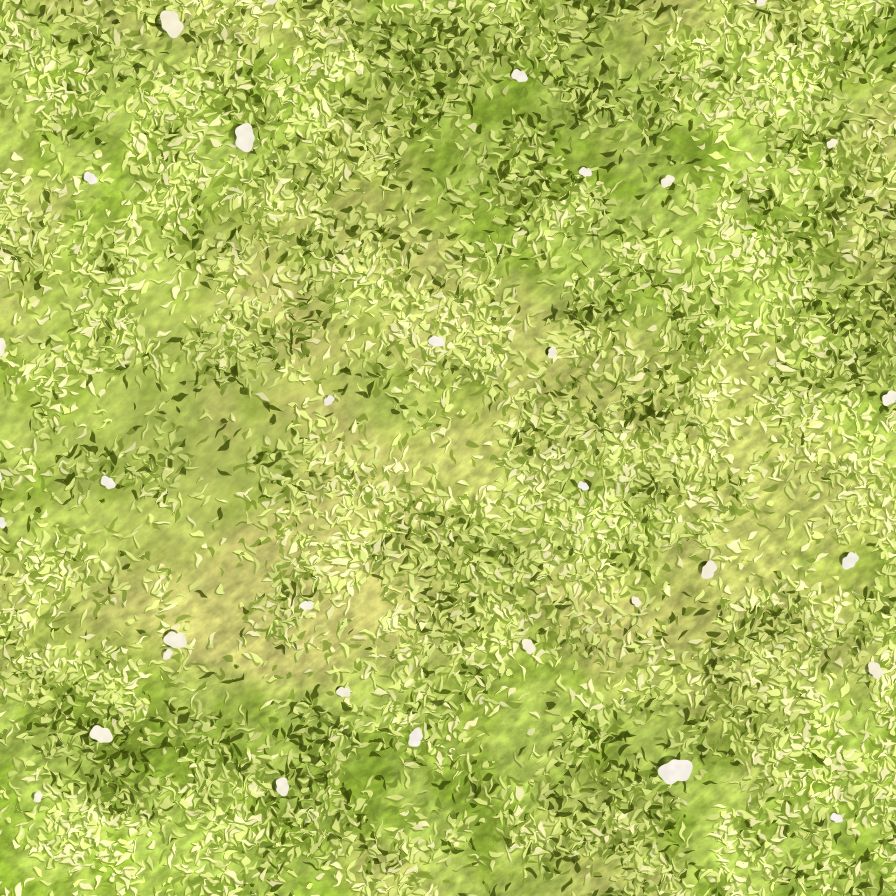
Reproduce this texture procedurally as a WebGL 2 fragment shader.

```glsl
#version 300 es
precision highp float;
// Sunlit lawn from above: ragged tangled blades, worn dry patches and pale pebbles.

uniform vec2 u_resolution;
out vec4 fragColor;

const vec3 GREEN  = vec3(0.70, 0.79, 0.35);
const vec3 LUSH   = vec3(0.57, 0.69, 0.22);
const vec3 STRAW  = vec3(0.78, 0.77, 0.44);
const vec3 SHADE  = vec3(0.51, 0.60, 0.20);
const vec3 DARK   = vec3(0.25, 0.31, 0.04);
const vec3 PALE   = vec3(0.90, 0.94, 0.54);
const vec3 BLEACH = vec3(0.99, 0.97, 0.72);
const vec3 STONE  = vec3(1.00, 0.98, 0.95);

const int   BLADE_LAYERS = 7;
const float BLADE_CELLS  = 62.0;
const float BLADE_LENGTH = 0.0080;   // half length
const float BLADE_WIDTH  = 0.0026;   // half width
const vec2  SHADOW_SHIFT = vec2(-0.0020, -0.0014);
const float RAGGEDNESS   = 0.0055;
const float STONE_CELLS  = 7.0;
const float STONE_CHANCE = 0.55;
const float SOFTNESS     = 0.0009;
const vec2  WORN_CENTRE  = vec2(0.24, 0.54);
const vec2  DRY_CENTRE   = vec2(0.34, 0.32);

float hash(vec2 p) {
    return fract(sin(dot(p, vec2(127.1, 311.7))) * 43758.5453);
}

vec2 hash2(vec2 p) {
    return vec2(hash(p), hash(p + 57.3));
}

float noise(vec2 p) {
    vec2 i = floor(p), f = fract(p);
    f = f * f * (3.0 - 2.0 * f);
    return mix(mix(hash(i), hash(i + vec2(1, 0)), f.x),
               mix(hash(i + vec2(0, 1)), hash(i + vec2(1, 1)), f.x), f.y);
}

float fbm(vec2 p) {
    float sum = 0.0, amp = 0.5;
    for (int i = 0; i < 4; i++) {
        sum += amp * noise(p);
        p = mat2(1.6, 1.2, -1.2, 1.6) * p + 7.7;
        amp *= 0.5;
    }
    return sum / 0.94;
}

float cover(float d) {
    float edge = max(SOFTNESS, 0.7 / u_resolution.y);
    return smoothstep(edge, -edge, d);
}

// Soft elliptical patch, broken up by noise
float patchMask(vec2 p, vec2 centre, vec2 size) {
    vec2 q = (p - centre) / size;
    return exp(-dot(q, q)) * (0.6 + 0.8 * fbm(p * 9.0));
}

// Tapered, bent sliver lying along the x axis
float bladeDistance(vec2 p, vec2 size, float bend) {
    float t = p.x / size.x;
    return max(abs(p.y + bend * size.y * t * t) - size.y * (1.0 - t * t), abs(p.x) - size.x);
}

// sun runs from 0 in deep turf to 1 on bleached tufts
vec3 drawBlades(vec3 col, vec2 p, float layer, float worn, float sun) {
    vec2 shift = layer * vec2(17.37, 9.73);
    vec2 grid = p * BLADE_CELLS + shift;
    for (int k = 0; k < 9; k++) {
        vec2 id = floor(grid) + vec2(k % 3 - 1, k / 3 - 1);
        vec2 seed = id + layer * 31.7;
        vec2 local = (grid - id - hash2(seed)) / BLADE_CELLS;
        float clump = fbm((id - shift) / BLADE_CELLS * 17.0);
        float density = clamp(0.62 + 2.6 * (clump - 0.5) - 0.5 * worn, 0.10, 0.95);
        if (hash(seed + 3.1) > density) continue;

        vec2 r = hash2(seed + 11.9);
        float angle = 0.8 + (r.x - 0.5) * 3.0;
        float c = cos(angle), s = sin(angle);
        mat2 turn = mat2(c, -s, s, c);
        vec2 size = vec2(BLADE_LENGTH, BLADE_WIDTH) * (0.45 + 0.85 * hash2(seed + 23.3));
        float bend = 2.6 * (r.y - 0.5);
        float kind = hash(seed + 41.5) + 0.5 * (0.5 - sun);
        vec3 tint = kind < 0.18 ? BLEACH : kind < 0.58 ? PALE : kind < 0.88 ? SHADE : DARK;
        tint *= 0.92 + 0.14 * hash(seed + 5.7);

        float shadow = cover(bladeDistance(turn * (local - SHADOW_SHIFT), size, bend));
        float blade = cover(bladeDistance(turn * local, size, bend));
        if (kind < 0.58) col = mix(col, mix(SHADE, DARK, 0.4 * r.y), 0.6 * shadow);
        col = mix(col, tint, (kind < 0.58 ? 0.95 : 0.8) * blade);
    }
    return col;
}

vec3 drawStones(vec3 col, vec2 p) {
    vec2 grid = p * STONE_CELLS;
    for (int k = 0; k < 9; k++) {
        vec2 id = floor(grid) + vec2(k % 3 - 1, k / 3 - 1);
        if (hash(id + 71.3) > STONE_CHANCE) continue;
        vec2 q = (grid - id - hash2(id + 13.7)) / STONE_CELLS;
        float radius = mix(0.006, 0.021, pow(hash(id + 29.1), 3.0));
        float phase = 6.28 * hash(id + 7.9), a = atan(q.y, q.x);
        float outline = radius * (0.9 + 0.2 * sin(2.0 * a + phase) + 0.07 * sin(5.0 * a - phase));
        vec2 sq = q + radius * vec2(0.4, -0.15);
        float shadow = cover(length(sq) - radius * 0.85) * noise(p * 130.0 + phase);
        col = mix(col, DARK * 0.7, shadow);
        vec3 face = STONE - 0.06 * noise(p * 160.0) - vec3(0.0, 0.01, 0.1) * hash(id + 2.3);
        col = mix(col, face, cover(length(q) - outline));
    }
    return col;
}

void main() {
    vec2 p = gl_FragCoord.xy / u_resolution.y;
    float worn = patchMask(p, WORN_CENTRE, vec2(0.24, 0.22));
    float dry = patchMask(p, DRY_CENTRE, vec2(0.30, 0.07));
    float sun = smoothstep(0.28, 0.72, 0.5 * fbm(p * 6.0 + 21.0) + 0.5 * fbm(p * 26.0 + 5.0));
    sun = clamp(sun + 0.4 * dry, 0.0, 1.0);

    // Ground: green turf fading to straw, with slanted grain
    float straw = smoothstep(0.42, 0.72, fbm(p * 7.0 + 3.0)) * 0.7 + 0.35 * worn + dry;
    vec3 col = mix(LUSH, GREEN, smoothstep(0.25, 0.6, fbm(p * 24.0)));
    col = mix(col, STRAW, clamp(straw, 0.0, 1.0));
    float grain = fbm(mat2(0.8, -0.6, 0.6, 0.8) * p * vec2(90.0, 150.0));
    col *= 1.0 + (grain - 0.5) * mix(0.55, 0.28, clamp(worn, 0.0, 1.0));

    // Blades, with their outlines roughened
    vec2 ragged = p + RAGGEDNESS * (vec2(noise(p * 130.0), noise(p * 130.0 + 40.0)) - 0.5);
    for (int i = 0; i < BLADE_LAYERS; i++)
        col = drawBlades(col, ragged, float(i), worn + 0.3 * dry, sun);

    col *= mix(0.92, 1.08, sun);
    fragColor = vec4(drawStones(col, p), 1.0);
}
```
